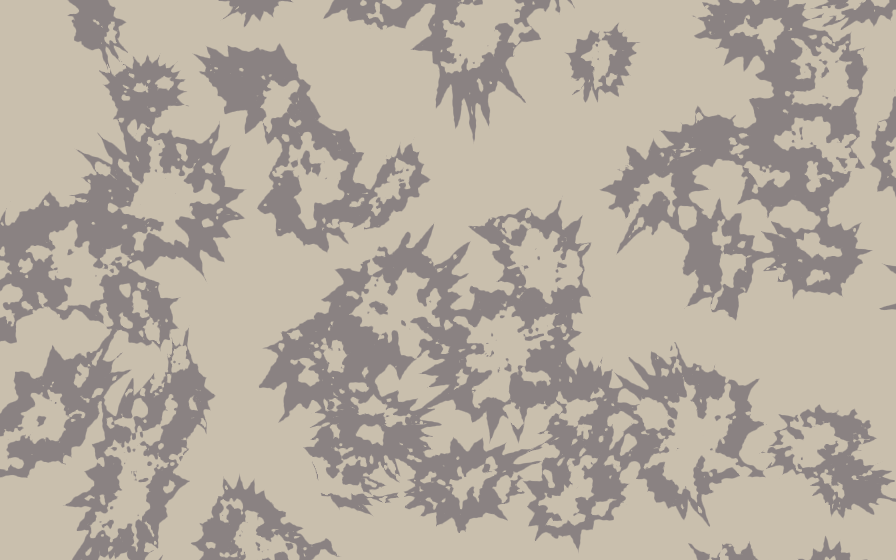
This pattern is drawn by a Shadertoy shader. Its source:

```glsl
const vec3 SAND = vec3(0.79, 0.75, 0.68);
const vec3 SLATE = vec3(0.54, 0.51, 0.51);
const float TAU = 6.2831853;
const float CELL = 0.2;

float hash(vec2 p) {
    vec3 q = fract(vec3(p.xyx) * 0.1031);
    q += dot(q, q.yzx + 33.33);
    return fract((q.x + q.y) * q.z);
}

vec2 hash2(vec2 p) {
    return vec2(hash(p + 17.0), hash(p + 59.0));
}

float noise(vec2 p) {
    vec2 i = floor(p), f = fract(p);
    f = f * f * (3.0 - 2.0 * f);
    float low = mix(hash(i), hash(i + vec2(1, 0)), f.x);
    float high = mix(hash(i + vec2(0, 1)), hash(i + vec2(1, 1)), f.x);
    return mix(low, high, f.y);
}

float fbm(vec2 p) {
    float sum = 0.0, weight = 0.55;
    for (int octave = 0; octave < 3; octave++) {
        sum += weight * noise(p);
        p = mat2(1.6, 1.2, -1.2, 1.6) * p + 7.3;
        weight *= 0.55;
    }
    return sum / 1.02;
}

float smoothMin(float a, float b, float k) {
    float h = max(k - abs(a - b), 0.0) / k;
    return min(a, b) - 0.25 * h * h * k;
}

// Sharp teeth of random height around a full turn
float teeth(float angle, float count, float seed) {
    float t = (angle / TAU + 0.5) * count;
    float ridge = 1.0 - abs(2.0 * fract(t) - 1.0);
    return pow(ridge, 1.5) * hash(vec2(floor(t), seed));
}

// Signed distance to a stretched, spiky patch
float patchDistance(vec2 v, float radius, float turn, float stretch, float seed) {
    float c = cos(turn), s = sin(turn);
    v = mat2(c, s, -s, c) * v * vec2(stretch, 1.0 / stretch);
    float len = length(v);
    float angle = atan(v.y, v.x + 1e-6);
    float spike = teeth(angle, 13.0 + floor(seed * 0.1), seed);
    return len - radius * (0.88 + 0.48 * spike * min(len / radius, 1.0));
}

// Union of the patches scattered over a jittered grid
float scatteredPatches(vec2 p) {
    vec2 home = floor(p / CELL);
    float d = 1.0;
    for (int y = -2; y <= 2; y++)
    for (int x = -2; x <= 2; x++) {
        vec2 id = home + vec2(x, y) + 40.0;
        if (hash(id + 3.0) > 0.82) continue;
        vec2 center = (id - 40.0 + 0.1 + 0.8 * hash2(id)) * CELL;
        float size = hash(id + 101.0);
        float radius = mix(0.058, 0.135, size * size);
        float stretch = mix(0.7, 1.0, hash(id + 151.0));
        float one = patchDistance(p - center, radius, TAU * hash(id + 211.0),
                                  stretch, 100.0 * hash(id + 307.0));
        d = smoothMin(d, one, 0.025);
    }
    return d;
}

// Positive where the dark rim remains, negative in the worn interior
float wornRim(vec2 p, float depth) {
    float width = 0.046 + 0.035 * (noise(p * 5.0 + 20.0) - 0.5);
    return width - depth + 0.17 * (fbm(p * 40.0 + 90.0) - 0.5);
}

void mainImage(out vec4 fragColor, in vec2 fragCoord) {
    vec2 p = fragCoord / iResolution.y;

    // Bend the shapes, then fray their outlines
    vec2 bend = vec2(noise(p * 8.0 + 5.0), noise(p * 8.0 + 47.0)) - 0.5;
    float d = scatteredPatches(p + 0.06 * bend);
    d += 0.03 * (fbm(p * 45.0 + 13.0) - 0.5);

    // Keep the outer rim and the grains left inside
    float ink = min(-d, wornRim(p, max(-d, 0.0)));
    float edge = max(0.7 * fwidth(ink), 1e-5);
    fragColor = vec4(mix(SAND, SLATE, smoothstep(-edge, edge, ink)), 1.0);
}
```
